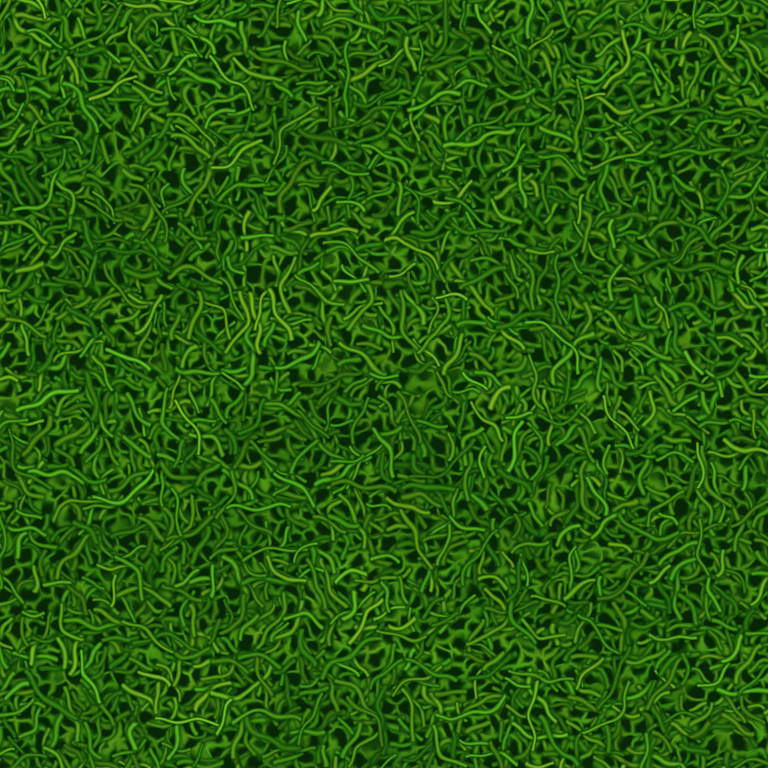
Write a Shadertoy shader that draws this texture.

```glsl
// Draws a dense mat of curly green grass strands over a dark cellular net.

const int STRAND_LAYERS = 4;
const float NET_CELLS = 46.0;
const float STRAND_HALF_WIDTH = 0.0040;

// Greens from deep shade to lit strand.
const vec3 GREENS[6] = vec3[6](
    vec3(0.03, 0.15, 0.02), vec3(0.06, 0.24, 0.02), vec3(0.12, 0.33, 0.04),
    vec3(0.20, 0.44, 0.05), vec3(0.29, 0.55, 0.07), vec3(0.39, 0.66, 0.11));

vec2 hash2(vec2 p) {
    vec3 q = fract(p.xyx * vec3(0.1031, 0.1030, 0.0973));
    q += dot(q, q.yzx + 33.33);
    return fract((q.xx + q.yz) * q.zy);
}

// Layered sines: a smooth field of bends and patches.
vec2 waves(vec2 p) {
    vec2 sum = vec2(0.0);
    float amplitude = 0.5;
    for (int i = 0; i < 3; i++) {
        sum += amplitude * sin(p.yx + 1.3 * sin(p * 0.7 + float(i)));
        p = mat2(1.3, 1.1, -1.1, 1.3) * p + 2.7;
        amplitude *= 0.6;
    }
    return sum;
}

// Weighted cells: the weights curve the borders. Returns the gap to the border.
float cellGap(vec2 p) {
    vec2 cell = floor(p);
    float nearest = 9.0, second = 9.0;
    for (int y = -1; y <= 1; y++)
    for (int x = -1; x <= 1; x++) {
        vec2 id = cell + vec2(x, y);
        vec2 site = id + 0.1 + 0.8 * hash2(id);
        float d = length(p - site) - 0.2 * hash2(id + 71.0).x;
        second = min(second, max(nearest, d));
        nearest = min(nearest, d);
    }
    return second - nearest;
}

// Distance to a bent, slightly wavy strand lying along x.
float strandDistance(vec2 p, float halfLength, float bend, float phase) {
    float x = clamp(p.x, -halfLength, halfLength);
    float curve = bend * x * x + 0.06 * sin(6.0 * x + phase);
    float slope = 2.0 * bend * x + 0.36 * cos(6.0 * x + phase);
    float across = (p.y - curve) / sqrt(1.0 + slope * slope);
    return length(vec2(p.x - x, across));
}

// Lays one layer of strands over shade; x is tone, y is yellowness.
vec2 addStrands(vec2 shade, vec2 p, float halfWidth, float seed, float light) {
    vec2 cell = floor(p);
    for (int y = -1; y <= 1; y++)
    for (int x = -1; x <= 1; x++) {
        vec2 id = cell + vec2(x, y);
        vec2 place = hash2(id + seed);
        vec2 form = hash2(id + seed + 37.0);
        vec2 look = hash2(id + seed + 83.0);
        float angle = 6.2832 * form.x;
        vec2 q = p - id - 0.1 - 0.8 * place;
        q = mat2(cos(angle), -sin(angle), sin(angle), cos(angle)) * q;

        float halfLength = mix(0.3, 0.85, form.y * form.y);
        float bend = mix(-0.6, 0.6, look.x);
        float width = halfWidth * mix(0.75, 1.15, place.y);
        float d = strandDistance(q, halfLength, bend, 6.2832 * look.y) / width;

        float shadow = 1.0 - smoothstep(0.8, 2.1, d);
        float cover = 1.0 - smoothstep(0.6, 1.05, d);
        float core = 1.0 - smoothstep(0.0, 1.0, d);
        float peak = light * mix(0.62, 1.12, look.y);
        shade.x *= 1.0 - 0.32 * shadow;
        shade = mix(shade, vec2(mix(0.3, peak, core), place.x), cover);
    }
    return shade;
}

vec3 grassColor(float tone) {
    float t = max(tone, 0.0) * 5.0;
    int i = min(int(t), 4);
    return mix(GREENS[i], GREENS[i + 1], t - float(i));
}

void mainImage(out vec4 fragColor, in vec2 fragCoord) {
    vec2 uv = fragCoord / iResolution.y;

    // Tangled undergrowth with dark round holes.
    vec2 netPoint = uv * NET_CELLS + 0.28 * waves(uv * 110.0);
    float net = 1.0 - smoothstep(0.02, 0.52, cellGap(netPoint));
    float netLight = 0.74 + 0.14 * waves(uv * 60.0 + 5.0).x;
    vec2 shade = vec2(net * netLight, 0.5 + 0.4 * waves(uv * 80.0).y);

    // Loose strands, smaller and dimmer below, longer and brighter above.
    vec2 bentUv = uv + 0.003 * waves(uv * 65.0 + 9.0);
    for (int i = 0; i < STRAND_LAYERS; i++) {
        float level = float(i) / float(STRAND_LAYERS - 1);
        float cells = mix(27.0, 18.0, level);
        shade = addStrands(shade, bentUv * cells + 0.37 * float(i),
            STRAND_HALF_WIDTH * cells, 19.0 * float(i + 1), mix(0.85, 1.0, level));
    }

    // Broad soft patches and a slight shift between pure and yellow green.
    float tone = shade.x * (1.0 + 0.09 * waves(uv * 14.0).x);
    vec3 color = grassColor(tone);
    color.r *= mix(0.8, 1.2, clamp(shade.y, 0.0, 1.0));
    fragColor = vec4(clamp(color, 0.0, 1.0), 1.0);
}
```
